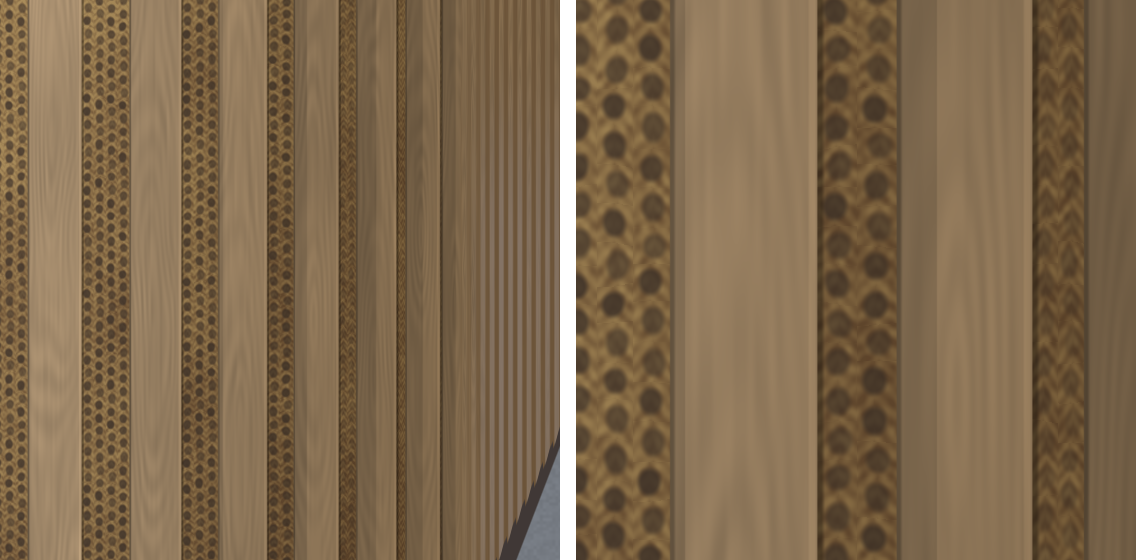
Left, the full canvas; right, a detail of the centre.
Give the GLSL for this texture, as a WebGL 1 fragment shader.

```glsl
precision highp float;
// Oak slats alternating with woven cane strips, narrowing toward a ribbed wall and a grey floor.
uniform vec2 u_resolution;

const vec3 OAK = vec3(0.60, 0.495, 0.365);
const vec3 CANE_GOLD = vec3(0.61, 0.49, 0.30);
const vec3 CANE_BROWN = vec3(0.40, 0.29, 0.18);
const vec3 HOLE = vec3(0.24, 0.19, 0.15);
const vec3 RIB_GREY = vec3(0.53, 0.47, 0.43);
const vec3 RIB_GAP = vec3(0.41, 0.315, 0.21);
const vec3 SKIRTING = vec3(0.25, 0.22, 0.21);
const vec3 FLOOR_GREY = vec3(0.46, 0.48, 0.51);
const float RIB_START = 0.822;
const float RIB_PITCH = 0.0165;

float hash(vec2 p) {
  return fract(sin(dot(p, vec2(127.1, 311.7))) * 43758.5453);
}

float noise(vec2 p) {
  vec2 i = floor(p), f = fract(p);
  f = f * f * (3.0 - 2.0 * f);
  return mix(mix(hash(i), hash(i + vec2(1.0, 0.0)), f.x),
             mix(hash(i + vec2(0.0, 1.0)), hash(i + 1.0), f.x), f.y);
}

float edge(float at, float x, float soft) {
  return smoothstep(at - soft, at + soft, x);
}

float line(float at, float x, float width) {
  return 1.0 - smoothstep(0.4 * width, width, abs(x - at));
}

// Perspective spacing: pitch and strip width both shrink with the index.
float stripStart(float j) { return 0.146 + 0.178 * j - 0.0125 * j * (j - 1.0); }
float stripWidth(float j) { return 0.085 - 0.0205 * j + 0.0008 * j * j; }

// Light falls from the left and fades to a warmer tone on the right.
vec3 lightAt(vec2 p) {
  vec3 light = mix(vec3(1.06, 1.09, 1.15), vec3(0.83, 0.82, 0.80), smoothstep(0.0, 0.95, p.x));
  return light * (0.97 + 0.06 * p.y * (1.0 - p.x));
}

// Elongated growth rings, fine fibres and slow blotches.
vec3 oak(vec2 p, float u, float seed) {
  float heart = 0.25 + 0.6 * hash(vec2(seed, 4.0));
  float rings = length(vec2(u - 0.45, (p.y - heart) * 1.1));
  rings += 0.28 * noise(vec2(u * 2.5 + seed * 9.0, p.y * 5.0));
  float grain = sin(rings * 62.0) * noise(vec2(u * 4.0, p.y * 6.0 + seed));
  float fibre = noise(vec2(p.x * 240.0, p.y * 9.0 + seed)) - 0.5;
  float blotch = noise(vec2(p.x * 14.0, p.y * 4.0 + seed)) - 0.5;
  return OAK * (1.0 + 0.05 * grain + 0.07 * fibre + 0.08 * blotch);
}

// Staggered columns of holes between mottled, twisted strands.
vec3 cane(vec2 p, float u, float width, float seed) {
  float columns = max(2.0, floor(width / 0.021 + 0.5));
  float column = floor(u * columns);
  float row = p.y * 43.0 + 0.5 * mod(column, 2.0) + 0.2 * noise(p * 40.0);
  vec2 cell = vec2(fract(u * columns), fract(row)) - 0.5;
  float jitter = hash(vec2(column + seed * 7.0, floor(row)));
  cell.x += 0.16 * (jitter - 0.5);
  float hole = 1.0 - smoothstep(0.20, 0.38, length(cell * vec2(0.95, 0.85)));
  float visible = smoothstep(0.012, 0.055, width) * (0.6 + 0.4 * jitter);
  float strand = 0.5 + 0.5 * sin(6.2832 * (row * 2.0 + abs(cell.x) * 2.0));
  float speckle = noise(p * vec2(230.0, 190.0) + seed);
  float wear = noise(vec2(p.x * 9.0 + seed * 5.0, p.y * 7.0));
  float gold = 0.30 * strand + 0.55 * speckle + 0.45 * wear - 0.12;
  gold += 0.25 * (p.y - 0.5) + 0.25 * (0.15 - p.x);
  vec3 color = mix(CANE_BROWN, CANE_GOLD, clamp(gold, 0.0, 1.0));
  return mix(color, HOLE, hole * visible * 0.85);
}

// A slat shows a shaded side, then its face with a pale right arris.
vec3 slat(vec2 p, float left, float right, float j, float soft) {
  float width = right - left;
  float side = min(0.004 + 0.005 * max(j, 0.0) * max(j, 0.0), 0.5 * width);
  float shade = 1.0 - edge(left + side, p.x, soft);
  vec3 color = oak(p, (p.x - left) / width, j + 3.0);
  color *= 1.0 - 0.13 * shade;
  color *= 1.0 - 0.25 * line(left, p.x, 0.004);
  return color * (1.0 + 0.10 * line(right - 0.003, p.x, 0.003));
}

vec3 ribs(vec2 p) {
  float t = (p.x - RIB_START) / RIB_PITCH;
  float f = fract(t);
  float depth = smoothstep(0.82, 0.89, p.x);
  float face = smoothstep(0.08, 0.28, f) * (1.0 - smoothstep(0.58, 0.82, f));
  float sheen = depth * smoothstep(0.95, 0.55, p.y) * (0.65 + 0.35 * hash(vec2(floor(t), 2.0)));
  vec3 wood = oak(p, f, floor(t)) * lightAt(p);
  vec3 lit = mix(wood, RIB_GREY, 0.8 * sheen);
  return mix(mix(wood, RIB_GAP, 0.25 + 0.55 * depth), lit, face);
}

void main() {
  vec2 p = gl_FragCoord.xy / u_resolution;
  float soft = 1.0 / u_resolution.x;
  vec3 color = OAK;

  // Cane strips and slats
  for (int i = -1; i <= 5; i++) {
    float j = float(i);
    float start = stripStart(j), width = stripWidth(j), next = stripStart(j + 1.0);
    if (p.x > start - soft && p.x < next + soft) {
      vec3 weave = cane(p, (p.x - start) / width, width, j + 2.0);
      weave *= 1.0 - 0.35 * line(start, p.x, 0.005);
      color = mix(color, weave * lightAt(p), edge(start, p.x, soft));
      vec3 board = slat(p, start + width, next, j, soft) * lightAt(p);
      color = mix(color, board, edge(start + width, p.x, soft));
    }
  }
  color = mix(color, ribs(p), edge(RIB_START, p.x, soft));

  // Notched skirting and floor
  float notch = 0.012 * smoothstep(0.2, 0.8, fract((p.x - RIB_START) / RIB_PITCH));
  float wallFoot = (p.x - 0.888) * 2.07 + notch - 0.006;
  float floorLine = (p.x - 0.922) * 2.6;
  vec3 ground = FLOOR_GREY * (0.96 + 0.08 * noise(p * 180.0));
  color = mix(SKIRTING, color, edge(wallFoot, p.y, 2.5 * soft));
  color = mix(ground, color, edge(floorLine, p.y, 2.8 * soft));
  gl_FragColor = vec4(color, 1.0);
}
```
